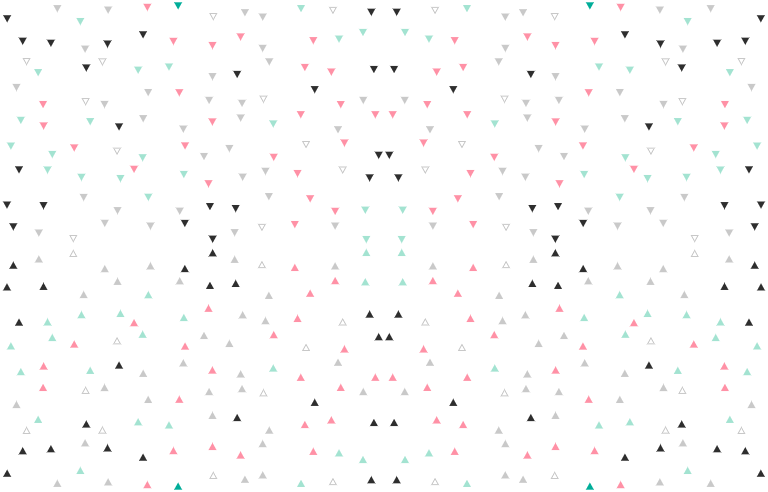
Give the GLSL for this pattern, as a WebGL 2 fragment shader.

```glsl
#version 300 es
precision highp float;

uniform vec2 u_resolution;
out vec4 outColor;

// Layout: one quadrant of cells, mirrored across both centre lines
const vec2 GRID = vec2(12.0, 9.0);
const float JITTER = 0.68;
const vec2 ACCENT_CELL = vec2(6.0, 8.0);
const float SEED = 3.7;

// Triangle sizes, in canvas heights
const float HALF_WIDTH = 0.0082;
const float TRI_HEIGHT = 0.0148;
const float LINE_WIDTH = 0.0017;

// Cumulative shares of each kind; the remainder is outlined
const float GREY_SHARE = 0.27;
const float BLACK_SHARE = 0.49;
const float MINT_SHARE = 0.68;
const float PINK_SHARE = 0.87;

const vec3 PAPER = vec3(1.0);
const vec3 GREY = vec3(0.79);
const vec3 BLACK = vec3(0.18);
const vec3 MINT = vec3(0.64, 0.89, 0.82);
const vec3 PINK = vec3(1.0, 0.57, 0.65);
const vec3 TEAL = vec3(0.0, 0.68, 0.60);
const vec3 OUTLINE = vec3(0.74);

float hash(vec2 p) {
    return fract(sin(dot(p + SEED, vec2(127.1, 311.7))) * 43758.5453);
}

// Triangle centred on the origin, apex towards -y
float triangleDistance(vec2 p) {
    vec2 sideNormal = normalize(vec2(TRI_HEIGHT, -HALF_WIDTH));
    float side = dot(vec2(abs(p.x), p.y + 0.5 * TRI_HEIGHT), sideNormal);
    return max(side, p.y - 0.5 * TRI_HEIGHT);
}

float coverage(float d, float pixel) {
    return clamp(0.5 - d / pixel, 0.0, 1.0);
}

vec3 kindColor(float kind) {
    if (kind < GREY_SHARE) return GREY;
    if (kind < BLACK_SHARE) return BLACK;
    if (kind < MINT_SHARE) return MINT;
    if (kind < PINK_SHARE) return PINK;
    return OUTLINE;
}

void main() {
    float pixel = 1.0 / u_resolution.y;
    vec2 canvas = vec2(u_resolution.x * pixel, 1.0);
    vec2 cellSize = 0.5 * canvas / GRID;

    // Fold all four quadrants onto one
    vec2 folded = abs(gl_FragCoord.xy * pixel - 0.5 * canvas) / cellSize;
    vec2 cell = floor(folded);

    // One scattered triangle per cell
    vec2 offset = vec2(hash(cell), hash(cell + 41.3)) - 0.5;
    vec2 local = (folded - cell - 0.5 - JITTER * offset) * cellSize;
    float d = triangleDistance(local);

    // Colour, filled or hollow
    float kind = hash(cell + 87.9);
    bool accent = cell == ACCENT_CELL;
    vec3 ink = accent ? TEAL : kindColor(kind);
    float mask = coverage(d, pixel);
    if (!accent && kind >= PINK_SHARE) mask -= coverage(d + LINE_WIDTH, pixel);

    outColor = vec4(mix(PAPER, ink, mask), 1.0);
}
```
